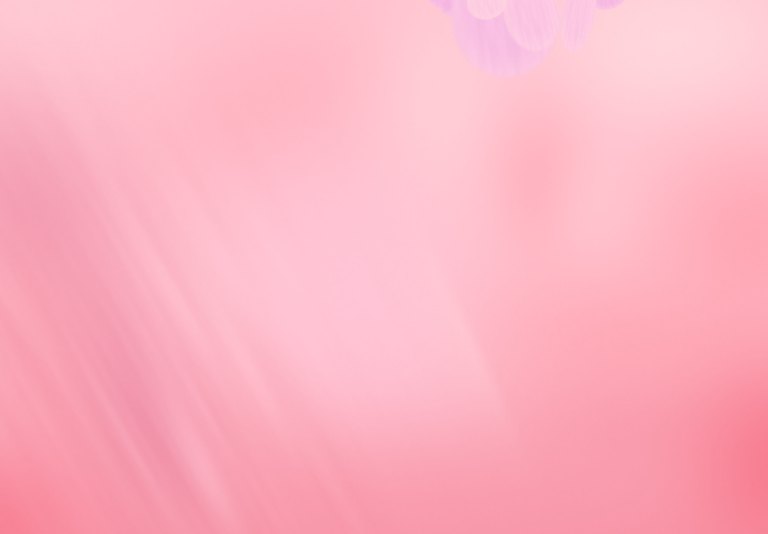
Give the GLSL for this background, as a WebGL 2 fragment shader.

```glsl
#version 300 es
precision highp float;

uniform vec2 u_resolution;
out vec4 fragColor;

#define STREAK_ANGLE -1.05
#define STREAK_DENSITY 34.0
#define STREAK_STRENGTH 0.055
#define CREASE_STRENGTH 0.38
#define PETAL_EDGE 0.07
#define VEIN_STRENGTH 0.025
#define GRAIN 0.006

const vec3 BLUSH = vec3(1.00, 0.76, 0.81);
const vec3 PALE  = vec3(1.00, 0.85, 0.87);
const vec3 CORAL = vec3(1.00, 0.65, 0.70);
const vec3 ROSE  = vec3(0.97, 0.58, 0.65);
const vec3 DEEP  = vec3(0.97, 0.46, 0.54);
const vec3 MAUVE = vec3(0.94, 0.58, 0.68);
const vec3 LILAC = vec3(0.96, 0.71, 0.90);
const vec3 PETAL = vec3(0.99, 0.78, 0.89);

float hash(vec2 p) {
    vec3 q = fract(p.xyx * 0.1031);
    q += dot(q, q.yzx + 33.33);
    return fract((q.x + q.y) * q.z);
}

float noise(vec2 p) {
    vec2 i = floor(p), f = fract(p);
    f = f * f * (3.0 - 2.0 * f);
    return mix(mix(hash(i), hash(i + vec2(1, 0)), f.x),
               mix(hash(i + vec2(0, 1)), hash(i + vec2(1, 1)), f.x), f.y);
}

// Coordinates along and across a direction
vec2 turn(vec2 p, float angle) {
    float c = cos(angle), s = sin(angle);
    return vec2(c * p.x + s * p.y, c * p.y - s * p.x);
}

float blob(vec2 p, vec2 centre, vec2 radius, float angle) {
    vec2 q = turn(p - centre, angle) / radius;
    return exp(-dot(q, q));
}

void glow(inout vec3 col, vec3 tint, float amount, vec2 p, vec2 centre, vec2 radius, float angle) {
    col = mix(col, tint, amount * blob(p, centre, radius, angle));
}

// Soft ellipse with a light rim and faint veins
void petal(inout vec3 col, vec3 tint, float amount, vec2 p, vec2 centre, vec2 radius, float angle) {
    vec2 q = turn(p - centre, angle) / radius;
    float d = length(q);
    float rim = smoothstep(0.55, 1.0, d);
    float vein = noise(vec2(q.x * 12.0, q.y * 2.0)) - 0.5;
    vec3 shade = mix(tint, PALE, 0.3 * rim) + vein * VEIN_STRENGTH;
    col = mix(col, shade, amount * (1.0 - smoothstep(1.0 - PETAL_EDGE, 1.0 + PETAL_EDGE, d)));
}

void main() {
    vec2 p = gl_FragCoord.xy / u_resolution.y;

    // Vertical wash
    vec3 col = mix(ROSE, BLUSH, smoothstep(-0.1, 0.52, p.y));

    // Upper lights and shades
    glow(col, PALE, 0.35, p, vec2(0.05, 0.98), vec2(0.28, 0.14), 0.0);
    glow(col, CORAL, 0.50, p, vec2(0.50, 0.79), vec2(0.26, 0.16), 0.4);
    glow(col, PALE, 0.50, p, vec2(0.82, 0.82), vec2(0.14, 0.22), 0.0);
    glow(col, PALE, 0.90, p, vec2(1.26, 0.92), vec2(0.25, 0.17), 0.0);
    glow(col, CORAL, 0.60, p, vec2(1.01, 0.66), vec2(0.09, 0.15), 0.0);
    glow(col, PALE, 0.30, p, vec2(1.12, 0.60), vec2(0.10, 0.12), 0.0);

    // Right side
    glow(col, CORAL, 0.90, p, vec2(1.42, 0.56), vec2(0.20, 0.18), 0.0);
    glow(col, CORAL, 0.75, p, vec2(1.16, 0.36), vec2(0.30, 0.14), 0.0);
    glow(col, ROSE, 0.50, p, vec2(1.20, 0.20), vec2(0.28, 0.10), 0.0);
    glow(col, DEEP, 0.80, p, vec2(1.46, 0.13), vec2(0.16, 0.20), 0.0);

    // Left side
    glow(col, MAUVE, 0.70, p, vec2(0.06, 0.62), vec2(0.23, 0.15), STREAK_ANGLE);
    glow(col, ROSE, 0.60, p, vec2(0.10, 0.34), vec2(0.32, 0.18), STREAK_ANGLE);
    glow(col, MAUVE, 0.65, p, vec2(0.28, 0.22), vec2(0.27, 0.11), STREAK_ANGLE);
    glow(col, DEEP, 0.65, p, vec2(-0.02, 0.0), vec2(0.16, 0.14), 0.0);
    glow(col, BLUSH, 0.50, p, vec2(0.39, 0.10), vec2(0.13, 0.025), STREAK_ANGLE);

    // Pale centre
    glow(col, vec3(1.0, 0.77, 0.84), 0.85, p, vec2(0.67, 0.43), vec2(0.30, 0.19), STREAK_ANGLE);
    glow(col, ROSE, 0.35, p, vec2(0.80, 0.08), vec2(0.30, 0.12), 0.0);

    // Lit fold, crisp on its right edge
    vec2 fold = turn(p - vec2(0.88, 0.373), -1.144);
    float lit = exp(min(fold.y, 0.0) / 0.07) * (1.0 - smoothstep(-0.015, 0.02, fold.y));
    col = mix(col, PALE, CREASE_STRENGTH * lit * exp(-pow(fold.x / 0.17, 2.0)));

    // Slanted fine streaks
    vec2 s = turn(p, STREAK_ANGLE);
    float streak = noise(vec2(s.x * 3.0, s.y * STREAK_DENSITY) + 40.0)
                 + 0.5 * noise(vec2(s.x * 5.0, s.y * STREAK_DENSITY * 2.3) + 90.0) - 0.75;
    float mask = blob(p, vec2(0.27, 0.30), vec2(0.46, 0.30), STREAK_ANGLE);
    col += STREAK_STRENGTH * streak * mask * vec3(0.4, 1.0, 0.9);

    // Petals hanging from the top edge
    petal(col, LILAC, 0.85, p, vec2(0.842, 1.005), vec2(0.070, 0.030), -0.6);
    petal(col, LILAC, 0.80, p, vec2(1.140, 1.005), vec2(0.034, 0.022), 0.3);
    petal(col, PETAL, 0.90, p, vec2(1.083, 0.980), vec2(0.032, 0.078), -0.15);
    petal(col, mix(LILAC, PETAL, 0.5), 0.90, p, vec2(0.945, 0.966), vec2(0.100, 0.110), 0.15);
    petal(col, PETAL, 0.90, p, vec2(0.995, 0.975), vec2(0.052, 0.072), 0.25);
    petal(col, mix(PETAL, PALE, 0.4), 0.90, p, vec2(0.912, 0.996), vec2(0.038, 0.032), 0.3);

    col += GRAIN * (noise(p * 260.0) - 0.5);
    fragColor = vec4(clamp(col, 0.0, 1.0), 1.0);
}
```
